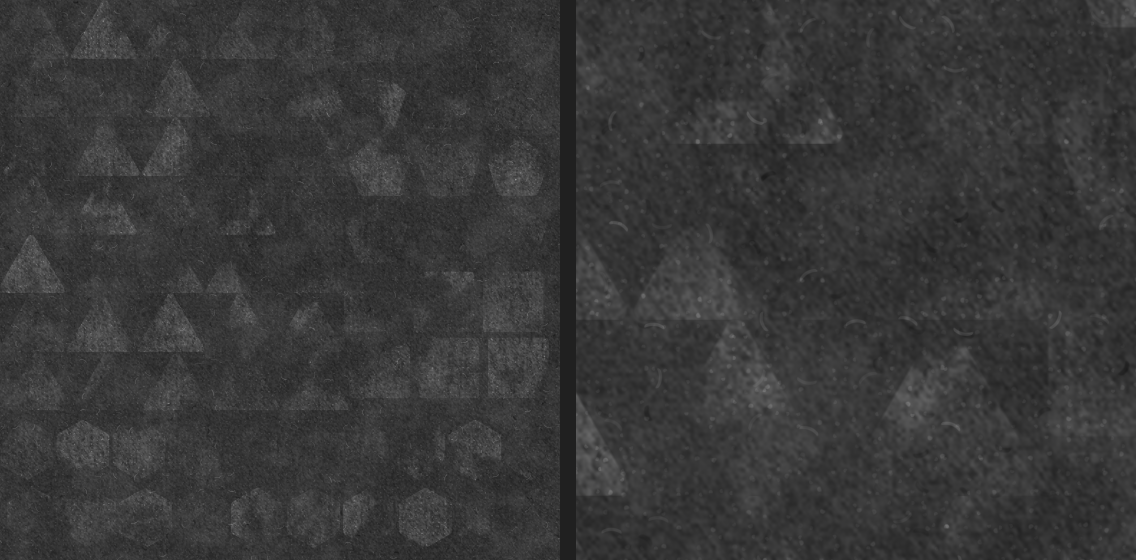
Left: the whole. Right: its middle third, enlarged.
Give the GLSL for this pattern, as a WebGL 1 fragment shader.

```glsl
precision highp float;

uniform vec2 u_resolution;

const float TAU = 6.2831853;
const vec3 CHARCOAL_TINT = vec3(1.0, 1.0, 1.003);

float hash(vec2 p) {
  vec3 q = fract(p.xyx * 0.1031);
  q += dot(q, q.yzx + 33.33);
  return fract((q.x + q.y) * q.z);
}

float noise(vec2 p) {
  vec2 cell = floor(p), f = fract(p);
  f = f * f * (3.0 - 2.0 * f);
  float low = mix(hash(cell), hash(cell + vec2(1.0, 0.0)), f.x);
  float high = mix(hash(cell + vec2(0.0, 1.0)), hash(cell + 1.0), f.x);
  return mix(low, high, f.y);
}

float fbm(vec2 p) {
  float sum = 0.0, weight = 0.533;
  for (int i = 0; i < 4; i++) {
    sum += weight * noise(p);
    p = mat2(1.6, 1.2, -1.2, 1.6) * p + 17.3;
    weight *= 0.5;
  }
  return sum;
}

vec2 rotate(vec2 p, float angle) {
  float c = cos(angle), s = sin(angle);
  return vec2(c * p.x - s * p.y, s * p.x + c * p.y);
}

// Signed distance to a regular polygon with rounded corners
float polygon(vec2 p, float sides, float apothem, float turn, float corner) {
  float sector = TAU / sides;
  float angle = mod(atan(p.x, p.y) + turn * sector, sector) - 0.5 * sector;
  vec2 q = length(p) * vec2(cos(angle), sin(angle));
  float halfEdge = apothem * tan(0.5 * sector);
  vec2 nearest = vec2(apothem, clamp(q.y, -halfEdge, halfEdge));
  return length(q - nearest) * sign(q.x - apothem) - corner;
}

// Worn, patchy filling that differs from one shape to the next
float wornFill(vec2 p, float seed) {
  vec2 q = rotate(p, seed * TAU) + seed * 37.0;
  float warp = fbm(q * 14.0);
  float patches = smoothstep(0.36, 0.6, fbm(q * 11.0 + warp * 1.5));
  float veins = 1.0 - abs(2.0 * fbm(q * vec2(12.0, 34.0) + warp * 3.0) - 1.0);
  return patches * (0.15 + 0.85 * seed) * (0.55 + 0.6 * veins * veins);
}

// A grid of polygons confined to the box from lo to hi
float shapeGrid(vec2 p, vec2 lo, vec2 hi, vec2 pitch, vec2 shift,
                float sides, float apothem, float turn) {
  float row = floor((p.y - lo.y) / pitch.y);
  float slide = (hash(vec2(row, sides)) - 0.5) * 0.022;
  vec2 id = vec2(floor((p.x - lo.x - slide) / pitch.x), row);
  vec2 center = lo + (id + 0.5) * pitch + vec2(slide, 0.0);
  vec2 inside = step(lo, center) * step(center, hi);
  float d = polygon(p - center - shift, sides, apothem, turn, 0.006);
  float cover = 1.0 - smoothstep(-0.001, 0.001, d);
  float seed = hash(id + sides * 7.0);
  return inside.x * inside.y * cover * wornFill(p, seed);
}

// Scattered short strokes; reach and width are fractions of a cell
float flecks(vec2 p, float density, float share, float reach, float width) {
  vec2 q = p * density, id = floor(q);
  vec2 center = 0.32 + 0.36 * vec2(hash(id + 3.1), hash(id + 8.7));
  vec2 local = rotate(fract(q) - center, hash(id + 5.3) * TAU);
  local.y += 1.5 * local.x * local.x;
  local.x -= clamp(local.x, -reach, reach);
  float strength = step(hash(id + 1.9), share) * (0.3 + 0.7 * hash(id + 6.1));
  return strength * (1.0 - smoothstep(0.3 * width, width, length(local)));
}

void main() {
  vec2 p = gl_FragCoord.xy / u_resolution;

  // Triangles, pentagons, squares and hexagons in their own areas
  float fill = shapeGrid(p, vec2(0.0, 0.267), vec2(0.61, 1.0),
                         vec2(0.124, 0.1047), vec2(0.0, -0.0155), 3.0, 0.031, 0.0);
  fill += shapeGrid(p, vec2(0.615, 0.524), vec2(1.0),
                    vec2(0.124, 0.119), vec2(0.0, -0.004), 5.0, 0.042, 0.0);
  fill += shapeGrid(p, vec2(0.615, 0.284), vec2(1.0, 0.52),
                    vec2(0.124, 0.118), vec2(0.0), 4.0, 0.048, 0.5);
  fill += shapeGrid(p, vec2(0.0, 0.015), vec2(1.0, 0.26),
                    vec2(0.1, 0.121), vec2(0.0), 6.0, 0.041, 0.0);

  // Soft mottling and large clouds
  float mottle = smoothstep(0.4, 0.75, fbm(p * 27.0 + 4.0));
  float clouds = fbm(p * 7.0 + 21.0) - 0.5;

  // Fine slanted grain with a faint upright weave
  vec2 slanted = rotate(p, 0.9);
  float grain = noise(slanted * vec2(210.0, 430.0)) + noise(p * 390.0 + 60.0) - 1.0;
  float weave = noise(p * vec2(260.0, 28.0)) - 0.5;

  // Pale dust, thin fibres and dark nicks
  float dust = flecks(p, 95.0, 0.42, 0.03, 0.17);
  dust += 0.7 * flecks(p + 0.37, 150.0, 0.3, 0.05, 0.2);
  float fibres = flecks(p + 0.13, 34.0, 0.3, 0.17, 0.05);
  float nicks = flecks(p + 0.71, 42.0, 0.3, 0.14, 0.09);

  float tone = 0.198 + 0.036 * mottle + 0.05 * clouds + 0.095 * fill;
  tone += grain * (0.055 + 0.05 * fill) + weave * (0.012 + 0.05 * fill);
  tone += dust * (0.075 + 0.08 * fill) + 0.1 * fibres - 0.05 * nicks;
  gl_FragColor = vec4(tone * CHARCOAL_TINT, 1.0);
}
```
